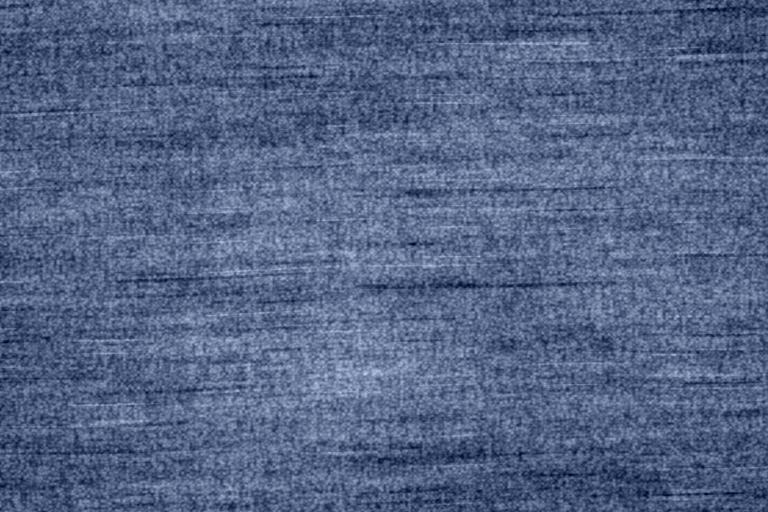
Give the GLSL for this texture, as a Shadertoy shader.

```glsl
// Worn blue denim: fine woven grain, slanted weft streaks, soft fading and dark corners.

// Colours
const vec3 DENIM_BLUE = vec3(0.322, 0.388, 0.522);
const vec3 FADE_TINT = vec3(1.0, 1.0, 0.97);

// Sizes, as counts per canvas height
const vec2 FLECK_COUNT = vec2(118.0, 142.0);
const vec2 GRAIN_COUNT = vec2(185.0, 200.0);
const vec2 WARP_COUNT = vec2(140.0, 48.0);
const vec2 WEFT_COUNT = vec2(11.0, 150.0);
const vec2 BAND_COUNT = vec2(2.6, 46.0);
const vec2 SLUB_COUNT = vec2(4.5, 120.0);
const vec2 CLOUD_COUNT = vec2(3.0, 5.0);
const float TWILL_COUNT = 112.0;

// Strengths, as changes in brightness
const float FLECK_GAIN = 0.20;
const float GRAIN_GAIN = 0.115;
const float WARP_GAIN = 0.065;
const float WEFT_GAIN = 0.065;
const float BAND_GAIN = 0.055;
const float SLUB_GAIN = 0.15;
const float CLOUD_GAIN = 0.045;
const float TWILL_GAIN = 0.022;
const float VIGNETTE_GAIN = 0.25;

const float WEFT_SLOPE = 0.025;
const float MEAN_FLECK_DISTANCE = 0.45;
const float TAU = 6.2831853;

// Two random values from 0 to 1 for a lattice cell
vec2 hash2(vec2 cell) {
    uvec2 q = uvec2(ivec2(cell) + 32768);
    q = q * 1664525u + 1013904223u;
    q.x += q.y * 1664525u;
    q.y += q.x * 1664525u;
    q ^= q >> 16u;
    q.x += q.y * 1664525u;
    q.y += q.x * 1664525u;
    q ^= q >> 16u;
    return vec2(q & 65535u) / 65535.0;
}

// Smooth noise from -1 to 1
float valueNoise(vec2 p) {
    vec2 cell = floor(p);
    vec2 f = fract(p);
    f = f * f * (3.0 - 2.0 * f);
    float low = mix(hash2(cell).x, hash2(cell + vec2(1, 0)).x, f.x);
    float high = mix(hash2(cell + vec2(0, 1)).x, hash2(cell + vec2(1, 1)).x, f.x);
    return 2.0 * mix(low, high, f.y) - 1.0;
}

// Distance to the nearest scattered point
float cellularNoise(vec2 p) {
    vec2 cell = floor(p);
    float nearest = 4.0;
    for (int y = -1; y <= 1; y++) {
        for (int x = -1; x <= 1; x++) {
            vec2 neighbour = cell + vec2(x, y);
            vec2 offset = neighbour + hash2(neighbour) - p;
            nearest = min(nearest, dot(offset, offset));
        }
    }
    return sqrt(nearest);
}

// Cotton flecks, yarn grain and a patchy twill
float weave(vec2 p) {
    float flecks = MEAN_FLECK_DISTANCE - cellularNoise(p * FLECK_COUNT);
    float grain = valueNoise(p * GRAIN_COUNT + 400.0);
    float warp = valueNoise(p * WARP_COUNT + 900.0);
    float patches = 0.5 + 0.5 * valueNoise(p * 6.0 + 50.0);
    float twill = sin(TAU * TWILL_COUNT * p.x) * sin(TAU * TWILL_COUNT * p.y);
    return FLECK_GAIN * flecks + GRAIN_GAIN * grain + WARP_GAIN * warp
         + TWILL_GAIN * patches * twill;
}

// Long weft threads, broad bands and rare light or dark slubs
float streaks(vec2 p) {
    float weft = valueNoise(p * WEFT_COUNT + 1300.0);
    float bands = valueNoise(p * BAND_COUNT + 1700.0);
    float lightSlub = smoothstep(0.60, 1.0, valueNoise(p * SLUB_COUNT + 2100.0));
    float darkSlub = smoothstep(0.55, 1.0, valueNoise(p * SLUB_COUNT * 0.8 + 2600.0));
    return WEFT_GAIN * weft + BAND_GAIN * bands + SLUB_GAIN * (lightSlub - darkSlub);
}

void mainImage(out vec4 fragColor, in vec2 fragCoord) {
    vec2 p = fragCoord / iResolution.y;
    vec2 centred = fragCoord / iResolution.xy - 0.5;

    // Slanted, gently bending weft direction
    float bend = 0.003 * sin(4.1 * p.x + 3.0 * p.y) + 0.0015 * sin(11.0 * p.x - 5.0 * p.y);
    vec2 cloth = vec2(p.x, p.y - WEFT_SLOPE * p.x + bend);

    // Wear and corner shading
    float clouds = valueNoise(cloth * CLOUD_COUNT + 30.0);
    float vignette = 1.0 / 6.0 - dot(centred, centred);

    float shade = weave(cloth) + streaks(cloth)
                + CLOUD_GAIN * clouds + VIGNETTE_GAIN * vignette;
    fragColor = vec4(clamp(DENIM_BLUE + FADE_TINT * shade, 0.0, 1.0), 1.0);
}
```
